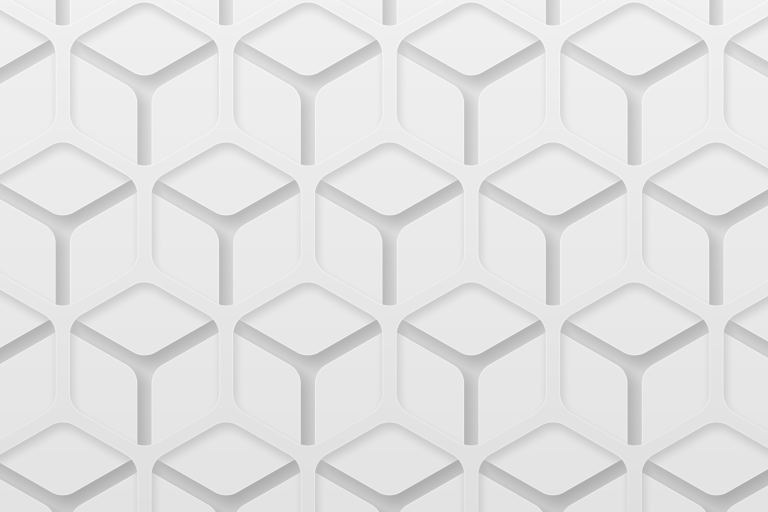
This pattern is drawn by a Shadertoy shader. Its source:

```glsl
// Layout, in units of one cell width
const float COLUMNS = 4.70;
const float ROW_STRETCH = 1.011;
const vec2 CELL_ORIGIN = vec2(2.384, 1.782);
const vec2 LATTICE = vec2(1.0, 1.73205);
const vec2 SLANT = vec2(0.5, 0.866025);
const float HALF_BAR = 0.0435;
const float FRAME_ROUND = 0.147;
const float STRUT_ROUND = 0.135;
const float STRUT_DROP = 0.018;

// Shadows and rims
const vec2 PANEL_SHADOW_SHIFT = vec2(0.040, -0.050);
const float PANEL_SHADOW_BLUR = 0.095;
const float STRUT_SHADOW_DEPTH = 0.19;
const float FRAME_SHADOW_DEPTH = 0.14;
const vec2 STRUT_SHADE_SHIFT = vec2(0.012, -0.035);
const float STRUT_SHADE_BLUR = 0.055;
const float STRUT_SHADE_DEPTH = 0.14;
const float RIM_WIDTH = 0.012;
const float RIM_GAIN = 0.035;

// Grey levels at the bottom and top of the canvas
const vec2 PANEL_GREY = vec2(0.815, 0.915);
const vec2 STRUT_GREY = vec2(0.890, 0.940);
const vec2 FRAME_GREY = vec2(0.875, 0.940);

// Position relative to the nearest hexagon centre
vec2 hexCell(vec2 p) {
    vec2 a = mod(p + 0.5 * LATTICE, LATTICE) - 0.5 * LATTICE;
    vec2 b = mod(p, LATTICE) - 0.5 * LATTICE;
    return dot(a, a) < dot(b, b) ? a : b;
}

// Signed distance to a hexagon with two vertical sides
float hexagonDistance(vec2 p, float inradius) {
    p = abs(p);
    float slanted = dot(p, SLANT);
    // Fold onto one side so that corners keep a true distance
    vec2 side = p.x > slanted ? p : vec2(slanted, abs(dot(p, vec2(-SLANT.y, SLANT.x))));
    float outward = side.x - inradius;
    float pastCorner = max(side.y - inradius * 0.57735, 0.0);
    return outward > 0.0 ? length(vec2(outward, pastCorner)) : outward;
}

// Honeycomb bars: negative inside the material
float frameDistance(vec2 p) {
    float inradius = 0.5 - HALF_BAR - FRAME_ROUND;
    return FRAME_ROUND - hexagonDistance(hexCell(p), inradius);
}

// Three struts meeting near the cell centre with filleted corners
float strutDistance(vec2 p) {
    p.y += STRUT_DROP;
    float along = max(p.y, SLANT.y * abs(p.x) - SLANT.x * p.y);
    float across = sqrt(max(dot(p, p) - along * along, 0.0));
    vec2 fromFillet = vec2(along - (HALF_BAR + STRUT_ROUND) / SLANT.y, across);
    bool onFillet = dot(fromFillet, SLANT) < 0.0;
    return onFillet ? length(fromFillet) - STRUT_ROUND
                    : HALF_BAR + SLANT.x * across - SLANT.y * along;
}

float coverage(float d, float softness) {
    return 1.0 - smoothstep(-softness, softness, d);
}

// Thin light line along an edge
float rim(float d) {
    return RIM_GAIN * (1.0 - smoothstep(0.0, RIM_WIDTH, abs(d)));
}

void mainImage(out vec4 fragColor, in vec2 fragCoord) {
    float pixel = COLUMNS / iResolution.x;
    float height = fragCoord.y / iResolution.y;
    vec2 p = fragCoord * pixel * vec2(1.0, ROW_STRETCH) - CELL_ORIGIN;
    vec2 cell = hexCell(p);
    float frame = frameDistance(p);
    float strut = strutDistance(cell);

    // Recessed panels under both soft shadows
    float strutShadow = coverage(strutDistance(cell - PANEL_SHADOW_SHIFT), PANEL_SHADOW_BLUR);
    float frameShadow = coverage(frameDistance(p - PANEL_SHADOW_SHIFT), PANEL_SHADOW_BLUR);
    float grey = mix(PANEL_GREY.x, PANEL_GREY.y, height);
    grey *= 1.0 - max(STRUT_SHADOW_DEPTH * strutShadow, FRAME_SHADOW_DEPTH * frameShadow);

    // Struts, darkened where they pass below the frame
    float strutShade = coverage(frameDistance(p - STRUT_SHADE_SHIFT), STRUT_SHADE_BLUR);
    float strutGrey = mix(STRUT_GREY.x, STRUT_GREY.y, height) + rim(strut);
    strutGrey *= 1.0 - STRUT_SHADE_DEPTH * strutShade;
    grey = mix(grey, strutGrey, coverage(strut, 0.7 * pixel));

    // Honeycomb frame on top
    float frameGrey = mix(FRAME_GREY.x, FRAME_GREY.y, height) + rim(frame);
    grey = mix(grey, frameGrey, coverage(frame, 0.7 * pixel));

    fragColor = vec4(vec3(grey), 1.0);
}
```
